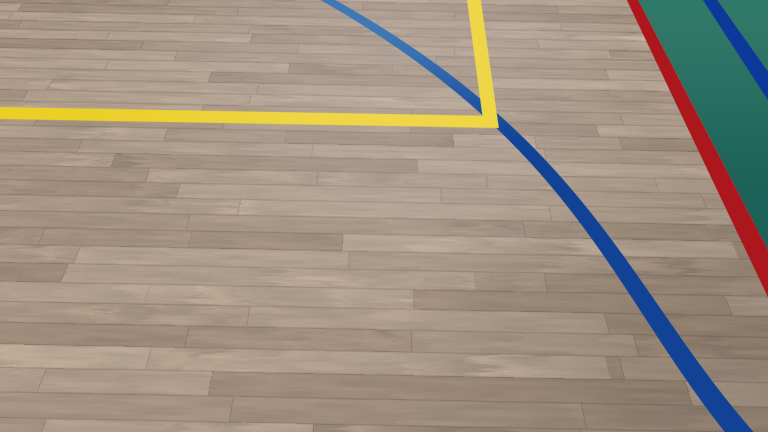
This texture is drawn by a Shadertoy shader. Its source:

```glsl
const int ACCENTS = 11;
// Chosen boards: row, start, end, tone
const vec4 BOARDS[ACCENTS] = vec4[](
    vec4(37, -0.48, -0.28, 1.0), vec4(37, -0.28, 0.246, 0.6),
    vec4(36, -0.204, 0.33, -0.7), vec4(41, -0.416, 0.104, 0.5),
    vec4(40, -0.52, -0.303, 0.7), vec4(43, -0.067, 0.454, 0.75),
    vec4(43, -0.27, -0.067, -0.7), vec4(50, -0.166, 0.093, -0.9),
    vec4(50, 0.35, 0.60, -1.0), vec4(56, -0.18, 0.0, -0.8),
    vec4(41, -0.60, -0.416, -0.7));

float hash(vec2 p) {
    vec3 q = fract(vec3(p.xyx) * 0.1031);
    q += dot(q, q.yzx + 33.33);
    return fract((q.x + q.y) * q.z);
}

float noise(vec2 p) {
    vec2 i = floor(p), f = fract(p);
    f = f * f * (3.0 - 2.0 * f);
    return mix(mix(hash(i), hash(i + vec2(1, 0)), f.x),
               mix(hash(i + vec2(0, 1)), hash(i + vec2(1, 1)), f.x), f.y);
}

float fbm(vec2 p) {
    float sum = 0.0, amp = 0.5;
    for (int i = 0; i < 4; i++) {
        sum += amp * noise(p);
        p = p * 2.03 + 17.1;
        amp *= 0.5;
    }
    return sum;
}

float band(float x, float lo, float hi, float aa) {
    return smoothstep(lo - aa, lo + aa, x) * (1.0 - smoothstep(hi - aa, hi + aa, x));
}

float glow(vec2 p, vec2 centre, vec2 size) {
    vec2 q = (p - centre) / size;
    return exp(-dot(q, q));
}

vec3 woodFloor(vec2 p, float aa) {
    // Perspective board coordinates; p.y runs down the canvas
    float depth = 1.2 + p.y - 0.02 * p.x;
    float across = 76.2 / depth - 0.17;
    float along = (p.x - 0.91) / depth;
    float row = floor(across);

    // Random board lengths and tones
    float boardLength = mix(0.24, 0.46, hash(vec2(row, 3.0)));
    float slot = along / boardLength + 20.0 + 9.0 * hash(vec2(row, 8.0));
    float id = floor(slot);
    float joint = min(fract(slot), 1.0 - fract(slot)) * boardLength;
    float tone = 1.5 * (hash(vec2(id, row)) - 0.5);
    for (int i = 0; i < ACCENTS; i++) {
        vec4 board = BOARDS[i];
        if (row == board.x && along > board.y && along < board.z) {
            joint = min(along - board.y, board.z - along);
            tone = board.w;
            id = float(i) + 90.0;
        }
    }

    // Fine grain and smoky figure
    vec2 seed = vec2(id * 7.3, row * 3.7);
    float grain = fbm(vec2(along * 16.0, across * 5.0) + seed) - 0.47;
    float figure = fbm(vec2(along * 26.0 + 3.0 * grain, across * 1.6) + seed.yx) - 0.47;
    float patches = smoothstep(0.5, 0.9, noise(vec2(along * 9.0, row * 2.7)));
    float fleck = hash(floor(p * 400.0)) - 0.5;

    vec3 wood = vec3(0.655, 0.58, 0.51);
    wood *= 1.0 + tone * vec3(0.09, 0.105, 0.115);
    wood *= 1.0 + 0.15 * grain + (0.08 + 0.24 * patches) * figure + 0.02 * fleck;

    // Seams between boards
    float seam = min(fract(across), 1.0 - fract(across)) * depth * depth / 76.2;
    float line = 1.0 - smoothstep(0.0, 0.0015 + aa, seam);
    float butt = 1.0 - smoothstep(0.0, 0.001 + aa, joint * depth);
    return wood * (1.0 - 0.11 * max(line, butt));
}

void mainImage(out vec4 fragColor, in vec2 fragCoord) {
    vec2 p = fragCoord / iResolution.y;
    p.y = 1.0 - p.y;
    float aa = 0.8 / iResolution.y;
    float sheen = glow(p, vec2(0.92, 0.12), vec2(0.55, 0.48));

    // Boards under soft window light
    vec3 color = woodFloor(p, aa);
    color *= 1.0 - 0.13 * smoothstep(0.7, 1.8, p.x) * smoothstep(0.1, 1.0, p.y);
    color = mix(color, vec3(0.84, 0.82, 0.82), 0.27 * sheen);

    // Curved blue marking
    float t = p.y;
    float centre = 0.759 + t * (1.771 + t * (-1.520 + t * 0.701));
    float slope = 1.771 + t * (-3.04 + t * 2.103);
    float offset = (p.x - centre) / sqrt(1.0 + slope * slope);
    float halfWidth = mix(0.0085, 0.0255, t);
    vec3 blue = mix(vec3(0.25, 0.47, 0.71), vec3(0.065, 0.26, 0.59), smoothstep(0.05, 0.36, t));
    color = mix(color, blue, band(offset, -halfWidth, halfWidth, aa));

    // Yellow corner
    float postRight = 1.113 + 0.141 * t;
    float rail = band(t - 0.018 * p.x, 0.2477, 0.2755, aa) * band(p.x, -1.0, postRight, aa);
    float post = band(p.x, 1.081 + 0.133 * t, postRight, aa) * band(t, -1.0, 0.29, aa);
    vec3 yellow = mix(vec3(0.92, 0.81, 0.13), vec3(0.96, 0.88, 0.48), 0.5 * sheen);
    color = mix(color, yellow, max(rail, post));

    // Green court, its blue stripe and red border
    float redLeft = 1.451 + 0.475 * t;
    float redRight = 1.477 + 0.52 * t;
    vec3 green = mix(vec3(0.19, 0.47, 0.41), vec3(0.11, 0.38, 0.34), smoothstep(0.0, 0.5, t));
    color = mix(color, green, smoothstep(redRight - aa, redRight + aa, p.x));
    color = mix(color, vec3(0.045, 0.22, 0.60),
                band(p.x, 1.627 + 0.65 * t, 1.660 + 0.71 * t, aa));
    color = mix(color, vec3(0.67, 0.09, 0.11), band(p.x, redLeft, redRight, aa));

    fragColor = vec4(color, 1.0);
}
```
